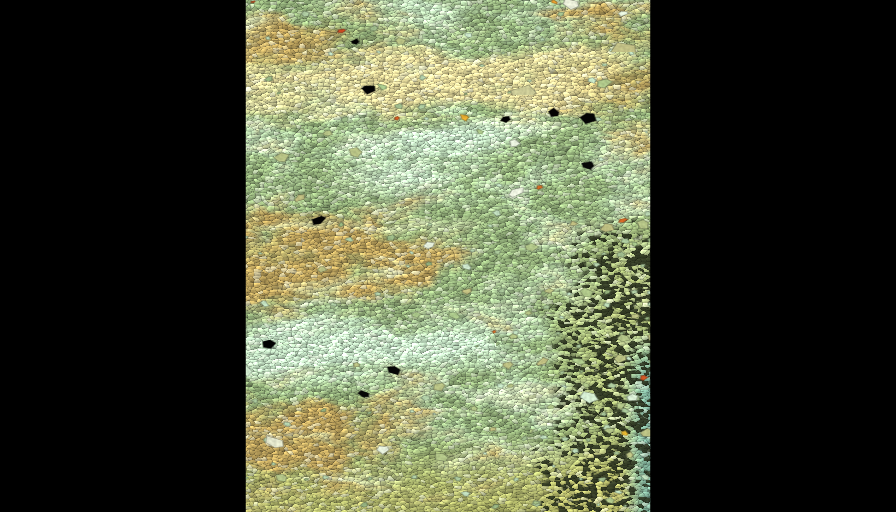
This texture is drawn by a Shadertoy shader. Its source:

```glsl
// A tall strip of fine-grained rock in thin section, between black margins.
// Soft mineral bands tint a flattened Voronoi groundmass with a raised relief;
// angular grains, opaque specks and a dark lower right zone lie over it.

const float HALF_WIDTH = 0.395;              // strip, in canvas heights
const vec2  CELL = vec2(0.0115, 0.0062);     // groundmass grain size
const float RELIEF = 0.30;
const float TINT_SPREAD = 0.34;
const float TAU = 6.2831853;

const vec3 GREEN = vec3(0.58, 0.69, 0.48);
const vec3 OCHRE = vec3(0.73, 0.63, 0.36);
const vec3 CREAM = vec3(0.88, 0.84, 0.60);
const vec3 MINT  = vec3(0.80, 0.92, 0.80);
const vec3 OLIVE = vec3(0.68, 0.67, 0.36);
const vec3 TEAL  = vec3(0.46, 0.67, 0.62);
const vec3 DARK  = vec3(0.17, 0.20, 0.12);
const vec3 WHITE = vec3(0.93, 0.95, 0.88);
const vec3 SAND  = vec3(0.75, 0.74, 0.50);

vec2 hash2(vec2 p) {
    vec3 q = fract(p.xyx * vec3(0.1031, 0.1030, 0.0973));
    q += dot(q, q.yzx + 33.33);
    return fract((q.xx + q.yz) * q.zy);
}

// Gradient noise, roughly -0.7 to 0.7
float corner(vec2 cell, vec2 offset, vec2 f) {
    float angle = TAU * hash2(cell + offset + 71.0).x;
    return dot(vec2(cos(angle), sin(angle)), f - offset);
}

float noise(vec2 p) {
    vec2 i = floor(p), f = p - i;
    vec2 u = f * f * f * (f * (f * 6.0 - 15.0) + 10.0);
    float low = mix(corner(i, vec2(0, 0), f), corner(i, vec2(1, 0), f), u.x);
    float high = mix(corner(i, vec2(0, 1), f), corner(i, vec2(1, 1), f), u.x);
    return mix(low, high, u.y);
}

float fbm(vec2 p) {
    float sum = 0.0, gain = 1.0;
    for (int i = 0; i < 4; i++) {
        sum += gain * noise(p);
        p = p * 2.03 + 17.3;
        gain *= 0.55;
    }
    return sum;
}

float blob(vec2 p, vec2 centre, vec2 size) {
    vec2 q = (p - centre) / size;
    return exp(-dot(q, q));
}

// Broad mineral zones
vec3 bandColour(vec2 p) {
    vec2 w = p + vec2(0.05, 0.025) * fbm(p * vec2(4.0, 9.0));
    float streak = fbm(w * vec2(3.5, 17.0) + 5.0);
    float patchy = fbm(w * vec2(7.0, 15.0) + 40.0);
    float ochre = blob(w, vec2(-0.28, 0.50), vec2(0.30, 0.11))
                + blob(w, vec2(-0.32, 0.15), vec2(0.24, 0.10))
                + 0.8 * blob(w, vec2(0.34, 0.86), vec2(0.15, 0.13))
                + 0.7 * blob(w, vec2(-0.32, 0.92), vec2(0.20, 0.07));
    float cream = blob(w, vec2(0.02, 0.84), vec2(0.50, 0.08));
    float mint = blob(w, vec2(-0.20, 0.32), vec2(0.30, 0.07))
               + 0.7 * blob(w, vec2(0.02, 0.70), vec2(0.20, 0.07))
               + 0.5 * blob(w, vec2(-0.05, 0.97), vec2(0.12, 0.06));
    float olive = 1.0 - smoothstep(0.02, 0.18, w.y);
    vec3 colour = mix(GREEN, MINT, smoothstep(-0.1, 0.9, patchy + 0.15));
    colour = mix(colour, OLIVE, 0.75 * olive);
    colour = mix(colour, OCHRE, smoothstep(0.15, 0.85, ochre + 0.7 * patchy));
    colour = mix(colour, CREAM, smoothstep(0.15, 0.90, cream + 0.8 * streak));
    return mix(colour, MINT, smoothstep(0.15, 0.90, mint + 0.7 * streak));
}

// Groundmass: xy = offset from the nearest seed, z = border gap, w = random tint
vec4 groundmass(vec2 p) {
    p += 0.006 * noise(p * 22.0);
    vec2 g = p / CELL, i = floor(g);
    float nearest = 9.0, second = 9.0;
    vec3 hit = vec3(0.0);
    for (int k = 0; k < 9; k++) {
        vec2 cell = i + vec2(k % 3 - 1, k / 3 - 1);
        vec2 d = g - cell - hash2(cell + 200.0);
        float r = length(d);
        if (r < nearest) {
            second = nearest;
            nearest = r;
            hit = vec3(d, hash2(cell + 511.0).x);
        } else second = min(second, r);
    }
    return vec4(hit.xy, second - nearest, hit.z);
}

// One angular grain in a share of the cells of a loose grid
void addGrains(inout vec3 colour, vec2 p, float size, float chance,
               vec3 tintA, vec3 tintB, float seed) {
    vec2 g = p / (size * vec2(1.6, 1.0)) + seed;
    g.x += hash2(vec2(floor(g.y), seed)).x;
    vec2 cell = floor(g), rnd = hash2(cell + seed * 7.0);
    vec2 look = hash2(cell + seed * 3.0 + 90.0);
    vec2 q = fract(g) - mix(vec2(0.35), vec2(0.65), hash2(cell + seed));
    q.y += (look.x - 0.5) * 0.7 * q.x;
    float radius = mix(0.10, 0.23, look.y), d = -1.0;
    for (int k = 0; k < 5; k++) {
        vec2 h = hash2(cell * 5.0 + float(k) * 13.0 + seed);
        float a = (float(k) + 0.4 * (h.x - 0.5)) * TAU / 5.0 + rnd.y * TAU;
        d = max(d, dot(q, vec2(cos(a), sin(a))) - radius * mix(0.6, 1.0, h.y));
    }
    d *= size;
    float px = 0.8 / iResolution.y;
    vec3 fill = mix(tintA, tintB, look.x) * (1.0 + 0.12 * noise(p * 170.0));
    fill *= mix(1.0, 0.68, smoothstep(-0.0022, 0.0, d));
    colour = mix(colour, fill, step(rnd.x, chance) * (1.0 - smoothstep(-px, px, d)));
}

void mainImage(out vec4 fragColor, in vec2 fragCoord) {
    vec2 p = (fragCoord - vec2(0.5 * iResolution.x, 0.0)) / iResolution.y;
    vec3 colour = bandColour(p);

    // Dark zone with a teal rim
    float side = p.x - 0.22 - 0.10 * p.y + 0.09 * fbm(p * 9.0);
    float dark = smoothstep(-0.10, 0.08, side) * (1.0 - smoothstep(0.48, 0.60, p.y));
    float rim = smoothstep(0.33, 0.39, p.x) * (1.0 - smoothstep(0.25, 0.38, p.y));
    colour = mix(colour, OLIVE, 0.45 * dark);
    colour = mix(colour, TEAL, 0.85 * rim);

    // Grain tints, relief and borders
    vec4 grain = groundmass(p);
    float clump = 0.35 * fbm(p * vec2(32.0, 48.0));
    float inDark = smoothstep(0.0, 0.12, dark * (0.58 - 0.2 * rim) + clump * dark - grain.w);
    colour *= 1.03 + TINT_SPREAD * (grain.w - 0.5);
    colour = mix(colour, WHITE, 0.45 * smoothstep(0.80, 0.95, fract(grain.w * 7.3)));
    colour = mix(colour, DARK, 0.9 * inDark);
    colour *= 1.0 + RELIEF * dot(grain.xy, vec2(-0.5, 0.85));
    colour *= mix(0.74, 1.0, smoothstep(0.0, 0.22, grain.z));
    colour *= 1.0 + 0.16 * noise(p * vec2(190.0, 270.0));

    // Larger grains, opaque specks and rare bright minerals
    float right = smoothstep(-0.15, 0.25, p.x) * (1.0 - smoothstep(0.55, 0.70, p.y));
    float top = smoothstep(0.80, 1.0, p.y);
    addGrains(colour, p, 0.026, 0.12 + 0.33 * right, GREEN, MINT, 3.0);
    addGrains(colour, p, 0.045, 0.08 + 0.30 * right, SAND, GREEN * 1.15, 11.0);
    addGrains(colour, p, 0.050, 0.06 + 0.14 * top, WHITE, MINT, 23.0);
    addGrains(colour, p, 0.095, 0.05 + 0.18 * top, SAND, WHITE, 37.0);
    addGrains(colour, p, 0.050, 0.045, vec3(0.0), vec3(0.03), 51.0);
    addGrains(colour, p, 0.028, 0.012, vec3(0.78, 0.22, 0.12), vec3(0.92, 0.76, 0.20), 67.0);

    // Black margins
    float edge = 0.7 / iResolution.y;
    colour *= 1.0 - smoothstep(-edge, edge, abs(p.x) - HALF_WIDTH);
    fragColor = vec4(clamp(colour, 0.0, 1.0), 1.0);
}
```
